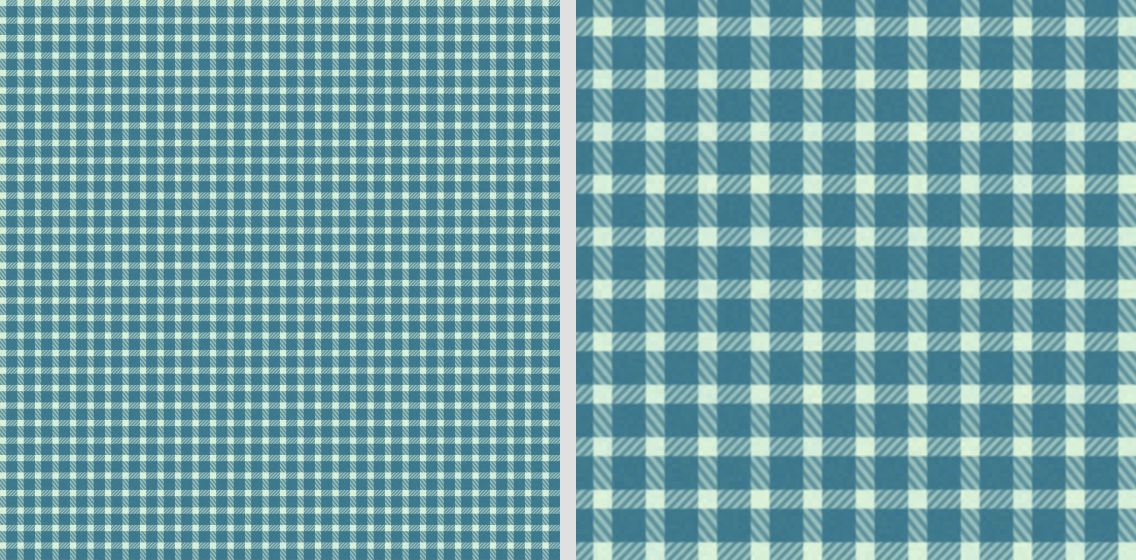
Left, the full canvas; right, a detail of the centre.
A WebGL 2 fragment shader for this pattern:

```glsl
#version 300 es
precision highp float;
// Small two-tone gingham: pale bands crossing on teal, with twill hatching where they overlap it.

uniform vec2 u_resolution;
out vec4 fragColor;

const float REPEATS = 32.0;           // checks across and down
const float BAND_WIDTH = 0.36;        // pale band, as a share of one check
const float BAND_CENTER = 0.175;      // band middle, from the left and top of a check
const float EDGE_SOFTNESS = 0.035;    // least edge blur, in checks
const vec2 WEFT_TWILL = vec2(5.3, 5.1);    // hatch lines per check, horizontal bands
const vec2 WARP_TWILL = vec2(4.7, -3.8);   // hatch lines per check, vertical bands
const float TWILL_MIX = 0.40;         // mean share of pale thread in the hatching
const float TWILL_CONTRAST = 0.20;
const float GRAIN_CELLS = 384.0;
const float GRAIN = 0.018;

const vec3 TEAL = vec3(0.235, 0.470, 0.560);
const vec3 TEAL_GREEN = vec3(0.265, 0.490, 0.525);
const vec3 CREAM = vec3(0.875, 0.955, 0.840);
const vec3 MINT = vec3(0.810, 0.920, 0.860);
const float TAU = 6.2831853;

float hash(vec2 p) {
    vec3 q = fract(vec3(p.xyx) * 0.1031);
    q += dot(q, q.yzx + 33.33);
    return fract((q.x + q.y) * q.z);
}

// Smooth coverage of the repeating pale band along one axis.
float band(float t, float blur) {
    float d = abs(fract(t - BAND_CENTER + 0.5) - 0.5) - 0.5 * BAND_WIDTH;
    return 1.0 - smoothstep(-blur, blur, d);
}

// Share of pale thread in a diagonal hatch, flattened when too fine to resolve.
float twill(vec2 p, vec2 frequency, float pixel) {
    float finest = max(abs(frequency.x), abs(frequency.y)) * pixel;
    float resolved = 1.0 - smoothstep(0.4, 0.6, finest);
    return TWILL_MIX + TWILL_CONTRAST * resolved * sin(TAU * dot(p, frequency));
}

void main() {
    vec2 uv = gl_FragCoord.xy / u_resolution;
    vec2 p = vec2(uv.x, 1.0 - uv.y) * REPEATS;   // check units, from the top left
    float pixel = REPEATS / min(u_resolution.x, u_resolution.y);
    float blur = max(EDGE_SOFTNESS, 0.6 * pixel);

    // Coverage of the vertical and horizontal bands
    float warp = band(p.x, blur);
    float weft = band(p.y, blur);

    // Full pale where both cross, hatched where only one runs
    float pale = warp * weft
        + weft * (1.0 - warp) * twill(p, WEFT_TWILL, pixel)
        + warp * (1.0 - weft) * twill(p, WARP_TWILL, pixel);

    // Slight thread variation in tint and brightness
    vec2 thread = floor(uv * GRAIN_CELLS);
    float speck = hash(thread);
    float checkTint = hash(floor(p - BAND_CENTER + 0.5) + 71.0);
    vec3 darkThread = mix(TEAL, TEAL_GREEN, 0.5 * speck * (1.0 - pale));
    vec3 paleThread = mix(CREAM, MINT, 0.5 * (speck + checkTint));

    vec3 color = mix(darkThread, paleThread, pale);
    color += GRAIN * (hash(thread + 19.0) - 0.5);
    fragColor = vec4(color, 1.0);
}
```
